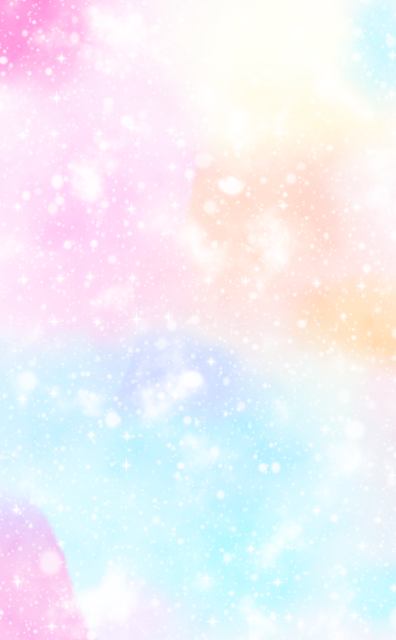
Give the GLSL for this background, as a Shadertoy shader.

```glsl
// Pastel watercolour sky: soft elliptical washes with noise-warped rims are
// layered over pale paper, a few keep a crisp dried edge, and hashed grids
// scatter white paint drops, fine dust and four-pointed sparkles on top.

vec2 hash2(vec2 p) {
    vec3 h = fract(vec3(p.xyx) * vec3(0.1031, 0.1030, 0.0973));
    h += dot(h, h.yzx + 33.33);
    return fract((h.xx + h.yz) * h.zy);
}

float gradientNoise(vec2 p) {
    vec2 i = floor(p), f = p - i;
    vec2 u = f * f * f * (f * (f * 6.0 - 15.0) + 10.0);
    vec2 e = vec2(0.0, 1.0);
    float a = dot(hash2(i) * 2.0 - 1.0, f);
    float b = dot(hash2(i + e.yx) * 2.0 - 1.0, f - e.yx);
    float c = dot(hash2(i + e) * 2.0 - 1.0, f - e);
    float d = dot(hash2(i + e.yy) * 2.0 - 1.0, f - e.yy);
    return mix(mix(a, b, u.x), mix(c, d, u.x), u.y);
}

float fbm(vec2 p) {
    float sum = 0.0, amp = 0.6;
    for (int i = 0; i < 5; i++) {
        sum += amp * gradientNoise(p);
        p = mat2(1.6, 1.2, -1.2, 1.6) * p + 7.3;
        amp *= 0.55;
    }
    return sum;
}

// Lays one elliptical wash of tint over the paper
void wash(inout vec3 paper, vec2 p, vec2 centre, vec2 radius, vec3 tint, float amount) {
    float d = length((p - centre) / radius);
    paper = mix(paper, tint, amount * (1.0 - smoothstep(0.3, 1.3, d)));
}

// Soft round-ish drop with a ragged rim
float drop(vec2 p, vec2 centre, vec2 radius) {
    float d = length((p - centre) / radius);
    float blur = 0.25 + 1.0 / (iResolution.y * radius.x);
    return 1.0 - smoothstep(1.0 - blur, 1.0 + blur, d);
}

// Scattered drops: one candidate per cell, kept with the given chance
float drops(vec2 p, float cells, float chance, float size) {
    vec2 home = floor(p * cells);
    float cover = 0.0;
    for (int y = -1; y <= 1; y++)
    for (int x = -1; x <= 1; x++) {
        vec2 id = home + vec2(x, y);
        vec2 place = hash2(id + cells), pick = hash2(id + cells * 3.0 + 17.0);
        float r = size * mix(0.35, 1.0, pick.y * pick.y) / cells;
        float shape = drop(p, (id + place) / cells, r * vec2(1.0, 0.85 + 0.4 * place.x));
        cover = max(cover, shape * step(pick.x, chance) * mix(0.55, 0.95, place.y));
    }
    return cover;
}

// Four-pointed glints with a small halo
float sparkles(vec2 p, float cells) {
    vec2 id = floor(p * cells), pick = hash2(id + 91.0);
    vec2 d = abs(fract(p * cells) - 0.35 - 0.3 * hash2(id + 5.0));
    float star = 1.0 - smoothstep(0.3, 0.55, sqrt(d.x) + sqrt(d.y));
    return step(pick.x, 0.3) * max(star, 0.6 * exp(-90.0 * dot(d, d)));
}

void mainImage(out vec4 fragColor, in vec2 fragCoord) {
    // Height spans 0..1 and width 0..0.617, whatever the canvas size
    vec2 p = fragCoord / iResolution.xy * vec2(0.617, 1.0);
    float cloud = fbm(p * 9.0 + 4.0);
    vec2 w = p + 0.07 * vec2(fbm(p * 6.0), fbm(p * 6.0 + 31.0));
    vec3 col = vec3(0.99, 0.965, 0.99);

    // Pink upper left
    wash(col, w, vec2(0.12, 0.66), vec2(0.25, 0.30), vec3(1.0, 0.89, 0.98), 0.9);
    wash(col, w, vec2(0.14, 0.69), vec2(0.08, 0.11), vec3(1.0, 0.80, 0.96), 0.65);
    wash(col, w, vec2(0.20, 0.54), vec2(0.16, 0.09), vec3(1.0, 0.84, 0.95), 0.75);
    wash(col, w, vec2(0.16, 0.95), vec2(0.13, 0.10), vec3(1.0, 0.89, 0.98), 0.8);
    wash(col, w, vec2(0.01, 0.97), vec2(0.15, 0.11), vec3(1.0, 0.62, 0.88), 0.95);

    // Cream, peach and orange right side; the peach dries to an edge on its left
    wash(col, w, vec2(0.45, 0.91), vec2(0.22, 0.17), vec3(1.0, 1.0, 0.97), 1.0);
    wash(col, w, vec2(0.48, 0.80), vec2(0.17, 0.10), vec3(1.0, 0.98, 0.90), 0.9);
    wash(col, w, vec2(0.59, 0.93), vec2(0.07, 0.10), vec3(0.86, 0.98, 1.0), 0.9);
    wash(col, w, vec2(0.46, 0.56), vec2(0.24, 0.20), vec3(1.0, 0.91, 0.91), 0.95);
    float peachEdge = smoothstep(0.296, 0.306, p.x + 0.12 * (p.y - 0.63) + 0.05 * cloud);
    vec3 peach = col;
    wash(peach, w, vec2(0.38, 0.66), vec2(0.17, 0.12), vec3(1.0, 0.88, 0.82), 0.85);
    col = mix(col, peach, peachEdge);
    wash(col, w, vec2(0.57, 0.49), vec2(0.12, 0.08), vec3(1.0, 0.89, 0.75), 0.9);
    wash(col, w, vec2(0.50, 0.38), vec2(0.11, 0.09), vec3(1.0, 0.98, 0.95), 0.8);
    wash(col, w, vec2(0.61, 0.31), vec2(0.06, 0.14), vec3(1.0, 0.91, 0.94), 0.9);

    // Cyan lower half with a periwinkle upper rim
    wash(col, w, vec2(0.28, 0.20), vec2(0.40, 0.28), vec3(0.86, 0.98, 1.0), 1.0);
    wash(col, w, vec2(0.08, 0.37), vec2(0.17, 0.11), vec3(0.81, 0.95, 1.0), 0.9);
    wash(col, w, vec2(0.33, 0.30), vec2(0.16, 0.12), vec3(0.77, 0.95, 1.0), 0.85);
    vec3 rim = col;
    wash(rim, w, vec2(0.26, 0.40), vec2(0.15, 0.07), vec3(0.82, 0.86, 1.0), 0.9);
    col = mix(col, rim, 0.5 + 0.5 * smoothstep(0.178, 0.188, p.x - 0.3 * (p.y - 0.38) + 0.06 * cloud));
    wash(col, w, vec2(0.38, 0.11), vec2(0.13, 0.09), vec3(0.76, 0.98, 1.0), 0.8);
    wash(col, w, vec2(0.60, 0.07), vec2(0.09, 0.07), vec3(0.77, 0.98, 1.0), 0.8);
    wash(col, w, vec2(0.20, 0.03), vec2(0.11, 0.08), vec3(0.97, 0.92, 1.0), 0.9);

    // Pink lower-left corner behind a slanted dried edge
    float slant = p.x - 0.052 + 0.43 * (p.y - 0.232) + 0.025 * cloud;
    vec3 corner = mix(vec3(1.0, 0.77, 0.94), vec3(0.91, 0.85, 1.0), smoothstep(0.10, 0.22, w.y));
    col = mix(col, corner, 0.9 * (1.0 - smoothstep(-0.006, 0.006, slant)) * (1.0 - smoothstep(0.19, 0.26, w.y)));

    // Pigment blotches: thin paint shows white, thick paint deepens
    col = mix(col, vec3(1.0), 0.9 * smoothstep(0.02, 0.40, cloud));
    col -= (1.0 - col) * 0.45 * smoothstep(0.0, 0.4, -cloud);

    // White drops, dust and glints
    float white = max(drops(p, 11.0, 0.35, 0.20), drops(p + 0.3, 26.0, 0.5, 0.20));
    white = max(white, max(drops(p, 55.0, 0.5, 0.20), 0.8 * drops(p, 110.0, 0.4, 0.24)));
    white = max(white, max(drop(w, vec2(0.368, 0.717), vec2(0.019, 0.022)), drop(p, vec2(0.299, 0.407), vec2(0.017, 0.013))));
    white = max(white, sparkles(p, 17.0));
    col = mix(col, vec3(1.0), white * 0.92);
    fragColor = vec4(clamp(col, 0.0, 1.0), 1.0);
}
```
